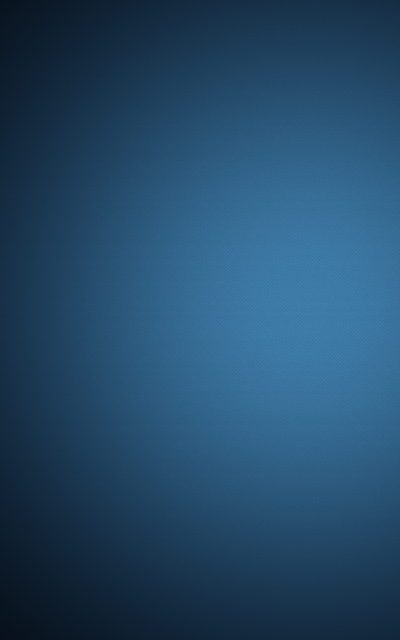
Give the GLSL for this background, as a Shadertoy shader.

```glsl
#define GLOW_CENTER vec2(0.77, 0.52)
#define GLOW_COLOR vec3(0.244, 0.485, 0.658)
#define GLOW_FALLOFF vec3(4.35, 4.07, 3.70)
#define THREADS 192.0
#define TWILL_DEPTH 0.035
#define THREAD_DEPTH 0.015
#define GRAIN_CELLS 512.0
#define GRAIN_DEPTH 0.03

const float TAU = 6.2831853;

// Sine-free hash, result in 0..1
float hash(vec2 cell) {
    vec3 q = fract(vec3(cell.xyx) * 0.1031);
    q += dot(q, q.yzx + 33.33);
    return fract((q.x + q.y) * q.z);
}

// Radial light; each channel fades at its own rate, so the rim turns colder
vec3 glow(vec2 p, vec2 center) {
    vec2 offset = p - center;
    return GLOW_COLOR * exp(-GLOW_FALLOFF * dot(offset, offset));
}

// Fine diagonal twill with slightly uneven horizontal threads and grain
float fabric(vec2 p) {
    vec2 thread = p * THREADS;
    float twill = sin(TAU * (thread.x + thread.y));
    float row = floor(thread.y);
    float blend = smoothstep(0.0, 1.0, fract(thread.y));
    float unevenness = mix(hash(vec2(row, 7.0)), hash(vec2(row + 1.0, 7.0)), blend) - 0.5;
    float grain = hash(floor(p * GRAIN_CELLS)) - 0.5;
    return 1.0 + TWILL_DEPTH * twill + THREAD_DEPTH * unevenness + GRAIN_DEPTH * grain;
}

void mainImage(out vec4 fragColor, in vec2 fragCoord) {
    // Canvas height is one unit
    vec2 p = fragCoord / iResolution.y;
    vec2 center = GLOW_CENTER * iResolution.xy / iResolution.y;

    vec3 color = glow(p, center) * fabric(p);
    fragColor = vec4(clamp(color, 0.0, 1.0), 1.0);
}
```
